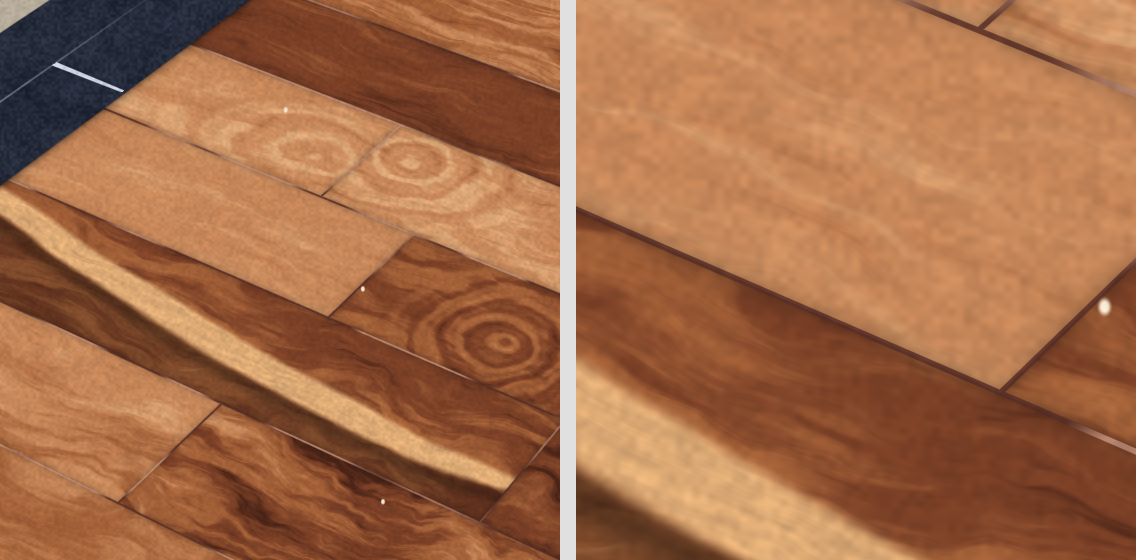
Left, the full canvas; right, a detail of the centre.
Give the GLSL for this texture, as a Shadertoy shader.

```glsl
// Hardwood plank floor in perspective, with swirled grain, a pale sapwood streak and a dark stone border.

// Perspective: seams fan out along "across" lines, butt joints along "along" lines
const vec2 ACROSS_FAN = vec2(0.392, 0.13);
const vec2 ALONG_FAN = vec2(0.65, 0.28);
const float ROW_ORIGIN = 1.231, ROW_SCALE = 1.029, ROW_GROWTH = 1.145;

// Planks: one butt joint per row; (tone, contrast) for the left and right plank of each row
const int ROWS = 7;
const float JOINT[ROWS] = float[](9.0, 9.0, 0.862, 1.134, 1.96, 1.10, 9.0);
const vec2 PLANK[14] = vec2[](
    vec2(0.50, 0.50), vec2(0.50, 0.50), vec2(0.27, 0.30), vec2(0.27, 0.30),
    vec2(0.80, 0.30), vec2(0.82, 0.42), vec2(0.76, 0.26), vec2(0.34, 0.42),
    vec2(0.34, 0.45), vec2(0.20, 0.45), vec2(0.74, 0.42), vec2(0.38, 0.75),
    vec2(0.60, 0.38), vec2(0.60, 0.38));
const vec3 SWIRL[3] = vec3[](  // row, along, across
    vec3(1.0, 0.76, 0.66), vec3(1.0, 0.97, 0.36), vec3(2.0, 1.60, 0.58));
const vec2 GLINT[3] = vec2[](vec2(0.510, 0.196), vec2(0.684, 0.896), vec2(0.648, 0.516));

const float SEAM_HALF = 0.0017;
const float BORDER_EDGE = 0.332, BORDER_JOINT = 0.182, BORDER_OUTER = 0.059, BAR_ACROSS = 0.075;

const vec3 DEEP = vec3(0.29, 0.14, 0.09), DARK = vec3(0.48, 0.25, 0.15);
const vec3 MID = vec3(0.64, 0.38, 0.22), WARM = vec3(0.78, 0.53, 0.35);
const vec3 PALE = vec3(0.87, 0.66, 0.47), SAPWOOD = vec3(0.87, 0.67, 0.46);
const vec3 SEAM_DARK = vec3(0.34, 0.18, 0.15), SEAM_LIGHT = vec3(0.74, 0.55, 0.47);
const vec3 STONE_LOW = vec3(0.07, 0.09, 0.14), STONE_HIGH = vec3(0.21, 0.24, 0.31);
const vec3 STONE_LINE = vec3(0.50, 0.54, 0.60), METAL = vec3(0.80, 0.83, 0.88);
const vec3 WALL = vec3(0.71, 0.67, 0.60);

float hash(vec2 p) {
    vec3 q = fract(p.xyx * 0.1031);
    q += dot(q, q.yzx + 33.33);
    return fract((q.x + q.y) * q.z);
}

float noise(vec2 p) {
    vec2 i = floor(p), f = fract(p);
    f = f * f * (3.0 - 2.0 * f);
    return mix(mix(hash(i), hash(i + vec2(1, 0)), f.x),
               mix(hash(i + vec2(0, 1)), hash(i + 1.0), f.x), f.y);
}

float fbm(vec2 p) {
    float sum = 0.0, amp = 0.5;
    for (int i = 0; i < 4; i++) {
        sum += amp * noise(p);
        p = p * 2.03 + 17.1;
        amp *= 0.5;
    }
    return sum / 0.9375;
}

vec3 woodRamp(float t) {
    vec3 c = mix(DEEP, DARK, smoothstep(0.0, 0.25, t));
    c = mix(c, MID, smoothstep(0.25, 0.5, t));
    c = mix(c, WARM, smoothstep(0.5, 0.75, t));
    return mix(c, PALE, smoothstep(0.75, 1.0, t));
}

// Antialiased coverage of a line at signed distance d
float line(float d, float halfWidth) {
    float aa = 0.75 / iResolution.y;
    return 1.0 - smoothstep(halfWidth - aa, halfWidth + aa, abs(d));
}

vec3 wood(float row, float across, float along, float side, float joint) {
    int index = (int(row) + 1) * 2 + int(side);
    vec2 look = PLANK[index];
    vec2 q = vec2(along, across) + float(index) * vec2(7.3, 11.9);

    // Long wavy fibres over broad patches
    float warp = fbm(q * vec2(4.0, 2.0)) - 0.5;
    float broad = fbm(q * vec2(2.2, 2.6) + warp);
    float fibre = fbm(vec2(q.x * 3.5, q.y * 8.0 + warp * 5.0));
    float fine = fbm(vec2(q.x * 11.0, q.y * 30.0 + warp * 9.0));
    float grain = 0.45 * broad + 0.75 * fibre + 0.3 * fine - 0.75;

    // Oval growth rings, confined to the plank that holds them
    for (int i = 0; i < 3; i++) {
        vec3 s = SWIRL[i];
        if (s.x != row || step(joint, s.y) != side) continue;
        float r = length(vec2((along - s.y) * 2.4, across - s.z)) + warp * 0.35;
        float rings = 0.22 * sin(r * 26.0 + fibre * 3.0) + 0.12 * sin(r * 61.0) + 0.3 * (fine - 0.5);
        grain = mix(grain, rings + 0.25 * (broad - 0.5), 0.8 * (1.0 - smoothstep(0.35, 1.0, r)));
    }
    vec3 c = woodRamp(look.x + look.y * grain * 1.7);

    // Curved sapwood streak with darker heartwood below it
    if (row == 3.0 && side == 0.0) {
        float bend = along - 1.6;
        float d = across - 0.68 + 0.30 * bend * bend + warp * 0.07;
        float width = 0.125 - 0.06 * pow(abs(along - 0.95), 2.0);
        c *= mix(1.0, 0.80, smoothstep(0.0, 0.2, d));
        c *= 1.0 - 0.3 * exp(-pow((d - width - 0.05) * 16.0, 2.0));
        c = mix(c, SAPWOOD * (0.9 + 0.2 * fine), 1.0 - smoothstep(width - 0.035, width + 0.025, abs(d)));
    }
    return c;
}

void mainImage(out vec4 fragColor, in vec2 fragCoord) {
    vec2 p = vec2(fragCoord.x / iResolution.x, 1.0 - fragCoord.y / iResolution.y);
    float a = (p.y - ACROSS_FAN.x * p.x) / (1.0 + ACROSS_FAN.y * p.x);
    float b = (p.y + ALONG_FAN.x * p.x) / (1.0 - ALONG_FAN.y * p.x);
    float rowPos = log((a + ROW_ORIGIN) / ROW_SCALE) / log(ROW_GROWTH);
    float row = clamp(floor(rowPos), -1.0, float(ROWS) - 2.0);
    float joint = JOINT[int(row) + 1];

    // Canvas lengths of one unit in each perspective coordinate
    float acrossLen = 0.91 * (1.0 + ACROSS_FAN.y * p.x);
    float alongLen = (1.0 - ALONG_FAN.y * p.x) / length(vec2(ALONG_FAN.x + ALONG_FAN.y * b, 1.0));
    vec3 c = wood(row, rowPos - row, b, step(joint, b), joint);

    // Seams and butt joints with soft grime and worn highlights
    float seamD = (rowPos - max(round(rowPos), 0.0)) * (a + ROW_ORIGIN) * log(ROW_GROWTH) * acrossLen;
    float jointD = (b - joint) * alongLen;
    float nearest = min(abs(seamD), abs(jointD));
    c *= 1.0 - 0.22 * exp(-nearest * 190.0);
    float worn = smoothstep(0.42, 0.68, noise(p * vec2(9.0, 13.0) + 4.0));
    c = mix(c, mix(SEAM_DARK, SEAM_LIGHT, worn), 0.85 * line(nearest, SEAM_HALF));

    // Stone border, its joint, metal bar and the wall corner
    float speck = noise(p * 210.0);
    float edge = (b - BORDER_EDGE) * alongLen;
    float aa = 1.0 / iResolution.y;
    vec3 stone = mix(STONE_LOW, STONE_HIGH, 0.55 * fbm(p * 24.0) + 0.4 * speck);
    stone = mix(stone, STONE_LINE, line((b - BORDER_JOINT) * alongLen, 0.0016) * (0.75 - 2.2 * p.x));
    float barSpan = step(BORDER_JOINT, b) * step(b, BORDER_EDGE - 0.006);
    stone = mix(stone, METAL, barSpan * line((a - BAR_ACROSS) * acrossLen, 0.0042 - 0.012 * (b - BORDER_JOINT)));
    stone = mix(WALL, stone, smoothstep(-aa, aa, (b - BORDER_OUTER) * alongLen));
    c *= 1.0 - 0.45 * exp(-max(edge, 0.0) * 160.0);
    c = mix(stone, c, smoothstep(-aa, aa, edge));

    // Small glints and surface speckle
    for (int i = 0; i < 3; i++)
        c = mix(c, vec3(0.96, 0.90, 0.82), 1.0 - smoothstep(0.002, 0.006, length((p - GLINT[i]) * vec2(1.2, 0.9))));
    c *= 0.92 + 0.10 * speck + 0.06 * noise(p * 120.0 + 9.0);
    fragColor = vec4(clamp(c, 0.0, 1.0), 1.0);
}
```
